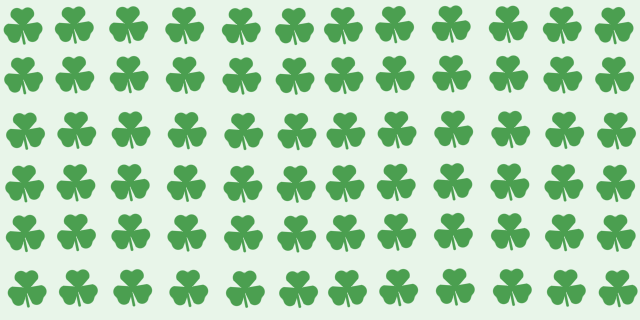
Reproduce this pattern procedurally as a Shadertoy shader.

```glsl
// Twelve by six grid of green shamrocks, nudged by row and column, on pale mint.

// Capsule from a to b whose radius grows from ra to rb.
float taperedCapsule(vec2 p, vec2 a, vec2 b, float ra, float rb) {
    vec2 axis = b - a;
    float t = clamp(dot(p - a, axis) / dot(axis, axis), 0.0, 1.0);
    return length(p - a - axis * t) - mix(ra, rb, t);
}

float smoothMin(float a, float b, float k) {
    float h = max(k - abs(a - b), 0.0) / k;
    return min(a, b) - h * h * k * 0.25;
}

// Heart-shaped leaf pointing up, its two lobes spread by an angle.
float leaf(vec2 p, float spread) {
    vec2 lobe = 0.25 * vec2(sin(spread), cos(spread));
    float right = taperedCapsule(p, vec2(0.0), lobe, 0.031, 0.12);
    float left = taperedCapsule(p, vec2(0.0), lobe * vec2(-1.0, 1.0), 0.031, 0.12);
    return smoothMin(left, right, 0.05);
}

mat2 rotation(float angle) {
    float c = cos(angle), s = sin(angle);
    return mat2(c, -s, s, c);
}

// Signed distance to a slightly tilted shamrock, in cell widths.
float shamrock(vec2 p) {
    p = rotation(0.05) * p;
    float d = taperedCapsule(p, vec2(-0.024, -0.10), vec2(0.010, -0.32), 0.023, 0.025);
    for (int i = -1; i <= 1; i++) {
        float spread = i == 0 ? 0.42 : 0.30;
        d = min(d, leaf(rotation(float(i) * 2.0944) * p, spread));
    }
    return d;
}

// Drift of each column and row from an even grid, row zero at the top.
vec2 placementDrift(float column, float row) {
    vec2 columnDrift = vec2(
        0.28 * column - 3.87 - 4.3 * cos(1.12 * (column - 1.4)) - 0.8 * cos(1.885 * column),
        0.17 + 0.15 * column - 1.2 * cos(0.97 * (column - 4.8)));
    vec2 rowDrift = vec2(
        0.75 + 0.65 * row + 1.1 * cos(2.0944 * (row - 2.0)),
        1.4 + 0.9 * row + 2.3 * cos(2.0944 * (row - 1.0)));
    return (columnDrift + rowDrift) / 64.0;
}

void mainImage(out vec4 fragColor, in vec2 fragCoord) {
    float pixel = 6.0 / iResolution.y;
    vec2 p = fragCoord * pixel;

    // Nearest of the four cells around this point.
    vec2 corner = floor(p - 0.5);
    float d = 1.0;
    for (int i = 0; i < 4; i++) {
        vec2 cell = corner + vec2(i % 2, i / 2);
        vec2 center = cell + 0.5 + placementDrift(cell.x, 5.0 - cell.y);
        d = min(d, shamrock(p - center));
    }

    float ink = 1.0 - smoothstep(-0.75 * pixel, 0.75 * pixel, d);
    vec3 mint = vec3(0.908, 0.961, 0.912);
    vec3 green = vec3(0.294, 0.622, 0.312);
    fragColor = vec4(mix(mint, green, ink), 1.0);
}
```
